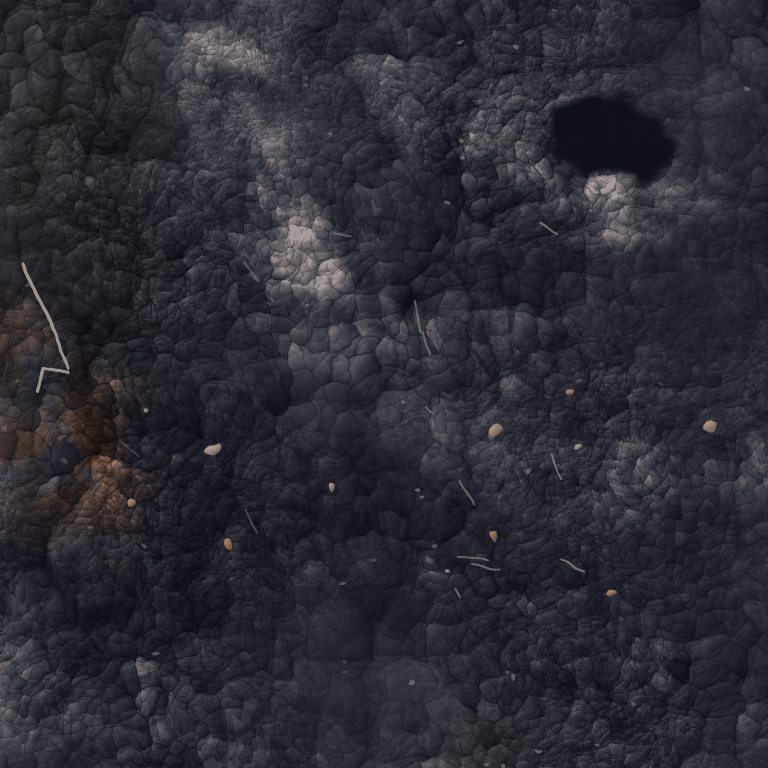
Write a three.js fragment shader that draws this texture.

```glsl
// Dark, cracked volcanic ground seen from above: a pit, dusty ridges, a rusty
// mound, loose rubble, flecks and dry twigs. Layers of cellular noise give each
// stone a lit slope and dark cracks; layered sines vary the ground broadly.

#define LIGHT vec2(-0.6, 0.8)
#define BASE_TONE 0.158
#define RELIEF 0.34
#define CRACK 0.75
#define LAYERS 5
#define FIRST_SCALE 8.0
#define TWIGS 14
#define PEBBLES 12
#define SOFT 0.0014
#define RUST vec3(1.45, 0.98, 0.72)
#define PIT_COLOR vec3(0.055, 0.057, 0.085)
#define BONE vec3(0.66, 0.62, 0.60)

varying vec2 vUv;

vec2 hash2(vec2 p) {
  return fract(sin(vec2(dot(p, vec2(127.1, 311.7)), dot(p, vec2(269.5, 183.3)))) * 43758.5);
}

// Layered, rotated sines, roughly -1 to 1
float waves(vec2 p) {
  float sum = 0.0, amp = 0.5;
  for (int i = 0; i < 5; i++) {
    p = mat2(0.8, 0.6, -0.6, 0.8) * p;
    sum += amp * sin(p.x + 1.7 * sin(0.9 * p.y + 2.0 * sum));
    p = p * 1.8 + 3.1;
    amp *= 0.55;
  }
  return sum;
}

// Cellular noise: offset from nearest point, gap to the next cell, cell id
vec4 cells(vec2 p) {
  vec2 base = floor(p), offset = vec2(0.0);
  float near = 9.0, second = 9.0, id = 0.0;
  for (int y = -1; y <= 1; y++) {
    for (int x = -1; x <= 1; x++) {
      vec2 cell = base + vec2(x, y);
      vec2 away = p - cell - hash2(cell);
      float d = length(away);
      if (d < near) {
        second = near; near = d; offset = away;
        id = hash2(cell + 7.3).x;
      } else second = min(second, d);
    }
  }
  return vec4(offset, second - near, id);
}

// Log brightness of domed, tilted stones at several sizes
float stones(vec2 p) {
  float tone = 0.0, scale = FIRST_SCALE;
  for (int i = 0; i < LAYERS; i++) {
    float n = float(i);
    vec4 c = cells(p * scale + 17.0 * n);
    vec2 tilt = hash2(vec2(c.w, 3.0 * c.w) * 91.0) - 0.5;
    float amp = (RELIEF - 0.055 * abs(n - 2.0)) * clamp(0.8 + 0.8 * waves(p * 9.0 + 4.0 * n), 0.2, 1.5);
    float crack = 1.0 - smoothstep(0.0, 0.14, c.z);
    tone += amp * (dot(c.xy + 0.9 * tilt, LIGHT) + 0.5 * (c.w - 0.5) - CRACK * crack);
    scale *= 2.07;
  }
  return tone;
}

float spot(vec2 p, vec2 center, vec2 size) {
  vec2 q = (p - center) / size;
  return exp(-dot(q, q));
}

float strand(vec2 p, vec2 a, vec2 b) {
  vec2 ab = b - a;
  return length(p - a - ab * clamp(dot(p - a, ab) / dot(ab, ab), 0.0, 1.0));
}

float ridge(vec2 p, vec2 a, vec2 b, float width) {
  float d = strand(p, a, b) / width;
  return exp(-d * d);
}

void main() {
  vec2 uv = vUv;
  vec2 p = uv + 0.012 * vec2(waves(uv * 22.0), waves(uv * 22.0 + 9.0))
              + 0.003 * vec2(waves(uv * 90.0 + 5.0), waves(uv * 90.0 + 2.0));
  vec2 q = uv + 0.035 * vec2(waves(uv * 14.0 + 1.0), waves(uv * 14.0 + 6.0));
  float broad = waves(uv * 6.0 + 2.0), patchy = waves(uv * 34.0);

  // Dusty ridges, pit and rust
  vec2 pitAway = q - vec2(0.80, 0.815);
  float pitRadius = length(pitAway * vec2(0.95, 1.1)) + 0.012 * patchy;
  float pit = 1.0 - smoothstep(0.066, 0.088, pitRadius);
  float rim = exp(-pow((pitRadius - 0.115) / 0.035, 2.0)) * smoothstep(-0.02, 0.09, -pitAway.y - 0.4 * pitAway.x);
  float dust = 0.65 * ridge(q, vec2(0.28, 1.0), vec2(0.39, 0.62), 0.06)
             + 0.35 * ridge(q, vec2(0.39, 0.62), vec2(0.56, 0.42), 0.05)
             + 0.4 * ridge(q, vec2(0.66, 0.37), vec2(1.0, 0.41), 0.045)
             + 0.85 * rim + 0.55 * ridge(p, vec2(0.48, 0.67), vec2(0.525, 0.575), 0.012);
  dust *= 0.9 + 0.7 * patchy;
  float rust = max(spot(q, vec2(0.10, 0.40), vec2(0.09, 0.12)), 0.7 * spot(q, vec2(0.02, 0.54), vec2(0.05)));
  float ash = spot(q, vec2(0.0, 0.39), vec2(0.04, 0.06)) + spot(q, vec2(0.0, 0.10), vec2(0.06, 0.09));
  float shade = 0.4 * spot(q, vec2(0.22, 0.25), vec2(0.13, 0.15)) + 0.45 * spot(q, vec2(0.55, 0.62), vec2(0.025, 0.04))
              + 0.5 * spot(q, vec2(0.09, 0.56), vec2(0.03, 0.04)) + 0.25 * spot(q, vec2(0.48, 0.36), vec2(0.2, 0.12));

  // Tone, cool in the dark and warmer in the light
  float tone = BASE_TONE * exp(stones(p) + 0.16 * broad + 0.12 * patchy + dust + 0.3 * rust + 0.8 * ash - shade + 0.08);
  tone = min(tone, 0.62);
  vec3 color = mix(vec3(tone, tone, tone + 0.038), tone * vec3(1.04, 0.97, 0.98), smoothstep(0.2, 0.5, tone));
  float olive = spot(q, vec2(0.06, 0.8), vec2(0.16, 0.3)) + 0.7 * spot(q, vec2(0.63, 0.04), vec2(0.07, 0.06));
  color = mix(color, tone * vec3(1.03, 1.0, 1.02), 0.75 * min(olive, 1.0));
  color = mix(color, tone * RUST, 0.85 * rust * smoothstep(-0.7, 0.3, patchy));
  color = mix(color, PIT_COLOR, 0.96 * pit);

  // Small pale flecks among the rubble
  vec4 fleck = cells(p * 48.0 + 31.0);
  float fleckMask = step(0.965, fleck.w) * (1.0 - smoothstep(0.12, 0.26, length(fleck.xy * vec2(1.0, 1.5))));
  color = mix(color, BONE * 0.8, 0.65 * fleckMask * (1.0 - pit) * smoothstep(-0.3, 0.5, broad + 0.4 - abs(uv.y - 0.4)));

  // Scattered pebbles and short twigs
  for (int i = 0; i < PEBBLES; i++) {
    vec2 h = hash2(vec2(float(i), 3.0)), g = hash2(vec2(float(i), 8.0));
    vec2 away = p - vec2(0.1 + 0.85 * h.x, 0.08 + 0.42 * h.y);
    float radius = 0.003 + 0.007 * g.x * g.x;
    float mask = 1.0 - smoothstep(radius - SOFT, radius + SOFT, length(away));
    vec3 stone = mix(BONE, vec3(0.62, 0.48, 0.36), g.y) * (0.95 + 0.25 * dot(away, LIGHT) / radius);
    color = mix(color, stone, 0.9 * mask);
  }
  vec2 bent = uv + 0.004 * vec2(waves(uv * 30.0), waves(uv * 30.0 + 4.0));
  for (int i = 0; i < TWIGS; i++) {
    vec2 h = hash2(vec2(float(i), 15.0)), g = hash2(vec2(float(i), 29.0));
    vec2 start = vec2(0.12 + 0.62 * h.x, 0.2 + 0.52 * h.y);
    float angle = -1.6 + 1.5 * g.x;
    float d = strand(bent, start, start + (0.012 + 0.03 * g.y) * vec2(cos(angle), sin(angle)));
    color = mix(color, BONE * 0.85, (0.25 + 0.5 * h.x) * (1.0 - smoothstep(0.0006, 0.0006 + SOFT, d)));
  }

  // One long, kinked twig by the mound
  float twig = min(strand(bent, vec2(0.03, 0.655), vec2(0.062, 0.58)), strand(bent, vec2(0.062, 0.58), vec2(0.088, 0.52)));
  twig = min(twig, min(strand(bent, vec2(0.088, 0.515), vec2(0.055, 0.52)), strand(bent, vec2(0.055, 0.52), vec2(0.049, 0.488))));
  color = mix(color, BONE, 0.9 * (1.0 - smoothstep(0.0013, 0.0013 + SOFT, twig)));

  gl_FragColor = vec4(color, 1.0);
}
```
